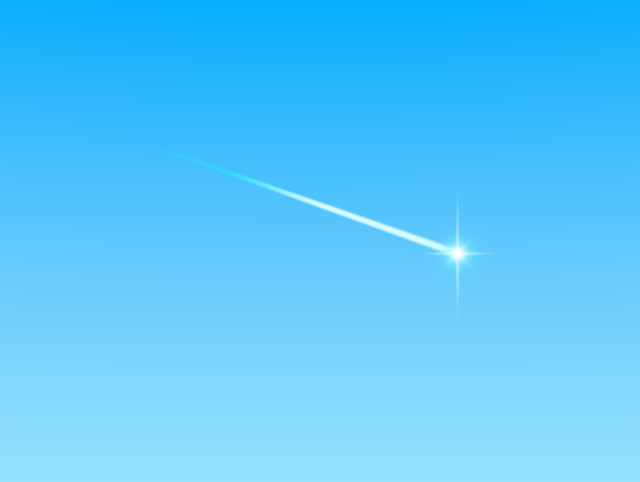
This background is drawn by a Shadertoy shader. Its source:

```glsl
#define SKY_TOP vec3(0.02, 0.68, 0.99)
#define SKY_BEND vec3(0.425, 0.775, 0.99)
#define SKY_LOW vec3(0.58, 0.887, 0.99)
#define TAIL_COLOR vec3(0.16, 0.87, 0.99)
#define HEAD_COLOR vec3(0.87, 1.0, 0.99)
#define GLOW_COLOR vec3(0.45, 0.96, 1.0)
#define TAIL_POS vec2(0.195, 0.718)
#define STAR_POS vec2(0.715, 0.474)
#define TRAIL_WIDTH 0.0105
#define SKY_CURVE 0.12

// Vertical gradient, bowed slightly towards the sides
vec3 skyColor(vec2 uv) {
    float side = uv.x - 0.5;
    float depth = clamp(1.0 - uv.y + SKY_CURVE * side * side * uv.y, 0.0, 1.0);
    return mix(mix(SKY_TOP, SKY_BEND, depth), mix(SKY_BEND, SKY_LOW, depth), depth);
}

// Soft wedge widening from the tail to the head; x = coverage, y = position
vec2 trail(vec2 p, vec2 tail, vec2 head) {
    vec2 axis = head - tail;
    float along = dot(p - tail, axis) / dot(axis, axis);
    vec2 direction = normalize(axis);
    float across = abs(dot(p - tail, vec2(-direction.y, direction.x)));
    float t = clamp(along, 0.0, 1.0);
    float width = mix(0.0035, TRAIL_WIDTH, t);
    float body = 1.0 - smoothstep(width * 0.25, width * 1.15, across);
    float fade = smoothstep(0.0, 0.42, along) * (1.0 - smoothstep(0.985, 1.01, along));
    return vec2(body * fade, t);
}

// Thin tapering ray along the x axis, mirrored about the centre
float ray(vec2 p, float reach, float width) {
    float rest = clamp(1.0 - abs(p.x) / reach, 0.0, 1.0);
    float q = p.y / (width * (0.35 + 0.65 * rest));
    return exp(-q * q) * rest;
}

// Four main rays and four short diagonal ones
float starRays(vec2 p) {
    vec2 diagonal = vec2(p.x + p.y, p.y - p.x) * 0.70711;
    float mainRays = 0.7 * ray(p.yx, 0.145, 0.0038) + 0.75 * ray(p, 0.082, 0.0045);
    float shortRays = ray(diagonal, 0.052, 0.005) + ray(diagonal.yx, 0.052, 0.005);
    return mainRays + 0.35 * shortRays;
}

void mainImage(out vec4 fragColor, in vec2 fragCoord) {
    vec2 uv = fragCoord / iResolution.xy;
    vec2 scale = vec2(iResolution.x / iResolution.y, 1.0);
    vec2 p = uv * scale;
    vec3 color = skyColor(uv);

    // Trail, from cyan to near white
    vec2 streak = trail(p, TAIL_POS * scale, STAR_POS * scale);
    vec3 streakColor = mix(TAIL_COLOR, HEAD_COLOR, smoothstep(0.28, 0.62, streak.y));
    color = mix(color, streakColor, 0.95 * streak.x);

    // Star: halo, rays and bright core
    vec2 offset = p - STAR_POS * scale;
    float radius = length(offset);
    float halo = 0.75 * exp(-radius * radius / 0.0008) + 0.12 * exp(-radius / 0.03);
    color = mix(color, GLOW_COLOR, min(halo, 1.0));
    color = mix(color, HEAD_COLOR, min(starRays(offset), 1.0));
    color = mix(color, vec3(1.0), exp(-radius * radius / 0.00025));

    fragColor = vec4(color, 1.0);
}
```
